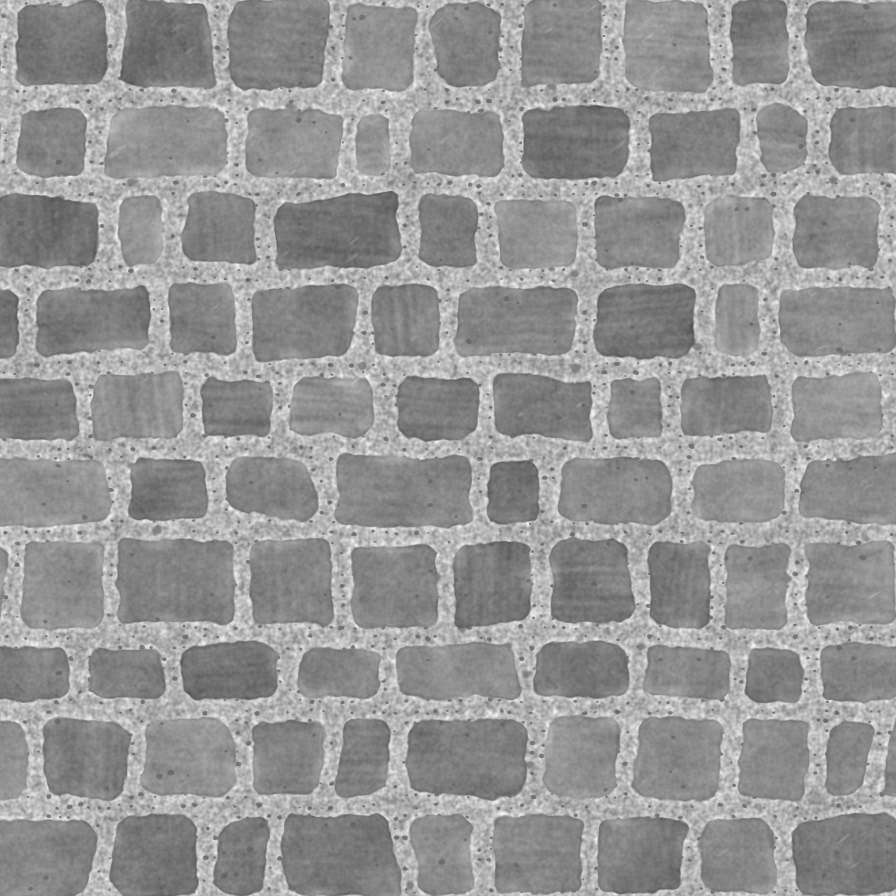
Reproduce this texture procedurally as a WebGL 2 fragment shader.

```glsl
#version 300 es
precision highp float;
// Grey cobblestone paving: uneven rows of rounded, ragged stones in pale gritty mortar.
// Each stone is a jittered rounded box; the nearest of nine gives distance and identity.
// Gradient noise roughens the outlines and adds mottling, streaks and grit.

uniform vec2 u_resolution;
out vec4 fragColor;

const float ROWS = 10.0;
const float COLUMNS = 8.5;
const float ROW_JITTER = 0.24;
const float COLUMN_JITTER = 0.52;
const vec2 GAP = vec2(0.0085, 0.0095);    // half the joint width
const float GAP_SPREAD = 0.004;
const float STONE_DARK = 0.445;
const float STONE_LIGHT = 0.58;
const float MORTAR_TONE = 0.695;
const float RIM_LIGHT = 0.07;
const float PIT_TONE = 0.36;

vec2 hash2(vec2 p) {
    vec3 q = fract(p.xyx * vec3(0.1031, 0.1030, 0.0973));
    q += dot(q, q.yzx + 33.33);
    return fract((q.xx + q.yz) * q.zy);
}

float gradientAt(vec2 cell, vec2 f, vec2 corner) {
    return dot(hash2(cell + corner + 71.0) * 2.0 - 1.0, f - corner);
}

float noise(vec2 p) {
    vec2 cell = floor(p), f = p - cell;
    vec2 u = f * f * f * (f * (f * 6.0 - 15.0) + 10.0);
    float low = mix(gradientAt(cell, f, vec2(0, 0)), gradientAt(cell, f, vec2(1, 0)), u.x);
    float high = mix(gradientAt(cell, f, vec2(0, 1)), gradientAt(cell, f, vec2(1, 1)), u.x);
    return mix(low, high, u.y);
}

float fbm(vec2 p) {
    float sum = 0.0, amplitude = 1.0;
    for (int i = 0; i < 4; i++) {
        sum += amplitude * noise(p);
        p = p * 2.07 + 13.7;
        amplitude *= 0.55;
    }
    return sum;
}

vec2 noise2(vec2 p) { return vec2(noise(p), noise(p + 37.3)); }

// Scattered round specks; share is the fraction of grid cells that hold one
float specks(vec2 p, float scale, float share) {
    p *= scale;
    vec2 cell = floor(p), present = hash2(cell + 211.0);
    vec2 centre = 0.3 + 0.4 * hash2(cell + 307.0);
    float radius = mix(0.1, 0.24, present.y * present.y);
    float dist = length((p - cell - centre) * vec2(0.9, 1.1)) + 0.12 * noise(p * 3.0);
    return step(present.x, share) * (1.0 - smoothstep(radius - 0.08, radius + 0.08, dist));
}

float rowEdge(float row) {
    return (row + ROW_JITTER * (hash2(vec2(row, 5.0)).x - 0.5)) / ROWS;
}

float columnCount(float row) { return COLUMNS + 1.6 * (hash2(vec2(row, 17.0)).x - 0.5); }
float rowShift(float row) { return 3.0 * hash2(vec2(row, 29.0)).y; }

float columnEdge(float column, float row) {
    float jitter = COLUMN_JITTER * (hash2(vec2(column, row) + 43.0).x - 0.5);
    return (column + jitter - rowShift(row)) / columnCount(row);
}

// Signed distance to one stone, negative inside
float stoneDistance(vec2 p, float column, float row) {
    vec2 id = vec2(column, row);
    vec2 low = vec2(columnEdge(column, row), rowEdge(row));
    vec2 high = vec2(columnEdge(column + 1.0, row), rowEdge(row + 1.0));
    vec2 shape = hash2(id + 97.0), skew = hash2(id + 131.0) - 0.5;
    vec2 halfSize = 0.5 * (high - low) - GAP - GAP_SPREAD * hash2(id + 151.0);
    vec2 q = p - 0.5 * (low + high);
    q += q.yx * vec2(0.16, 0.12) * skew;
    q.x *= 1.0 + 2.5 * (shape.y - 0.5) * q.y;
    float radius = mix(0.008, 0.022, shape.x);
    vec2 d = abs(q) - halfSize + radius;
    return length(max(d, 0.0)) + min(max(d.x, d.y), 0.0) - radius;
}

void main() {
    float side = min(u_resolution.x, u_resolution.y);
    vec2 p = gl_FragCoord.xy / side;

    // Bent rows and ragged outlines
    vec2 w = p + 0.012 * noise2(p * 5.0) + 0.008 * noise2(p * 17.0);
    w += 0.005 * noise2(p * 44.0) + 0.0025 * noise2(p * 110.0);

    // Nearest stone
    float dist = 1.0;
    vec2 id = vec2(0.0);
    for (int j = -1; j <= 1; j++) {
        float row = floor(w.y * ROWS) + float(j);
        float middle = floor(w.x * columnCount(row) + rowShift(row));
        for (int i = -1; i <= 1; i++) {
            float column = middle + float(i);
            float d = stoneDistance(w, column, row);
            if (d < dist) { dist = d; id = vec2(column, row); }
        }
    }
    vec2 look = hash2(id + 173.0), finish = hash2(id + 191.0);
    vec2 local = p + 7.0 * look;

    // Stone: own tone, soft mottling, bedding streaks, scratches and dust
    float stone = mix(STONE_DARK, STONE_LIGHT, look.x) + 0.09 * fbm(local * 16.0);
    vec2 grain = finish.y > 0.2 ? local : local.yx;
    grain.y += 0.25 * (look.y - 0.5) * grain.x + 0.004 * noise(local * 20.0);
    stone += mix(0.02, 0.13, finish.x * finish.x) * noise(grain * vec2(9.0, 130.0));
    float scratch = smoothstep(0.38, 0.55, noise((local + local.yx * vec2(0.5, -0.7)) * vec2(28.0, 110.0)));
    stone += 0.09 * scratch * look.y;
    stone += 0.06 * noise(p * 120.0) + 0.06 * noise(p * 230.0);
    float dust = smoothstep(-0.016, 0.0, dist) * smoothstep(-0.1, 0.4, noise(p * 24.0 + 9.0));
    stone += 0.11 * dust - 0.045 * smoothstep(-0.005, -0.001, dist);
    stone = mix(stone, PIT_TONE, 0.65 * specks(p, 70.0, 0.06));

    // Mortar: gritty sand, pale rim along the stones, dark pits and pebbles
    float mortar = MORTAR_TONE + 0.09 * noise(p * 14.0) + 0.13 * noise(p * 62.0);
    mortar += 0.2 * noise(p * 135.0) + 0.2 * noise(p * 235.0);
    mortar += RIM_LIGHT * (1.0 - smoothstep(0.002, 0.008, dist));
    mortar = mix(mortar, PIT_TONE, 0.75 * specks(p, 85.0, 0.38));
    mortar = mix(mortar, PIT_TONE + 0.1, 0.8 * specks(p + 0.37, 38.0, 0.07));

    float edge = max(0.0014, 0.8 / side);
    float tone = mix(stone, mortar, smoothstep(-edge, edge, dist));
    fragColor = vec4(vec3(clamp(tone, 0.0, 1.0)), 1.0);
}
```
